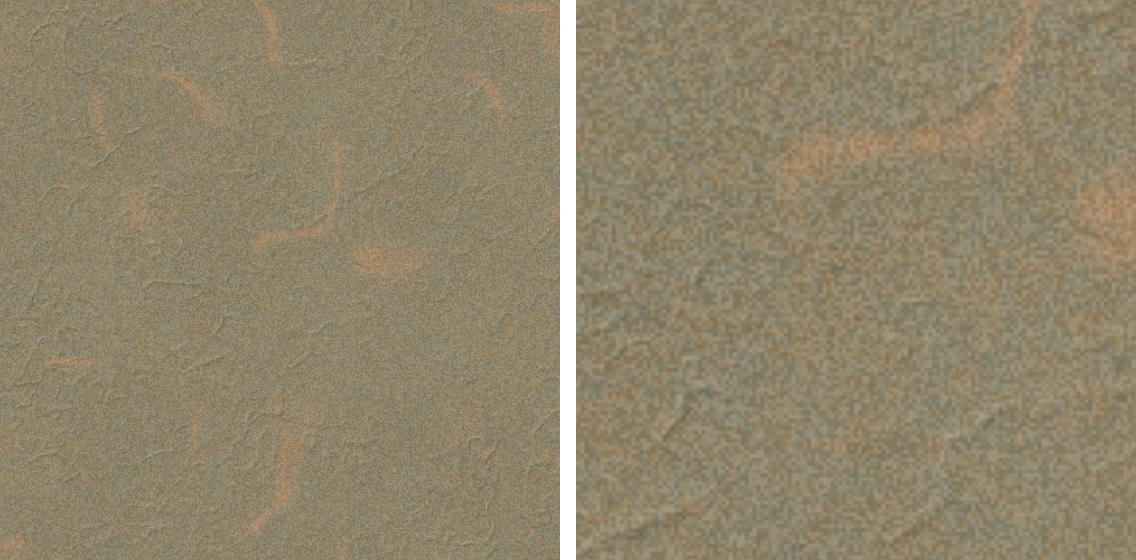
Left, the full canvas; right, a detail of the centre.
This texture is drawn by a WebGL 2 fragment shader. Its source:

```glsl
#version 300 es
precision highp float;
// Crinkled olive-tan hide or handmade paper with faint copper veins.
// Warped noise contours form a creased height field lit from the upper left;
// wider broken contours tint the veins, and fine noise adds the grain.

uniform vec2 u_resolution;
out vec4 fragColor;

const vec3 BASE_COLOR = vec3(0.555, 0.513, 0.414);
const vec3 VEIN_COLOR = vec3(0.675, 0.548, 0.415);
const vec3 WARM_SHIFT = vec3(0.035, -0.006, -0.038);
const vec2 LIGHT_DIR = vec2(-0.55, 0.835);

float hash(vec2 p) {
    vec3 q = fract(p.xyx * 0.1031);
    q += dot(q, q.yzx + 33.33);
    return fract((q.x + q.y) * q.z);
}

// Smooth value noise from -1 to 1
float noise(vec2 p) {
    vec2 cell = floor(p);
    vec2 f = fract(p);
    f = f * f * (3.0 - 2.0 * f);
    float low = mix(hash(cell), hash(cell + vec2(1.0, 0.0)), f.x);
    float high = mix(hash(cell + vec2(0.0, 1.0)), hash(cell + vec2(1.0)), f.x);
    return 2.0 * mix(low, high, f.y) - 1.0;
}

// Octaves are turned against each other to hide the lattice
float fbm(vec2 p, int octaves) {
    const mat2 turn = mat2(0.8, 0.6, -0.6, 0.8);
    float sum = 0.0;
    float amplitude = 0.6;
    for (int i = 0; i < octaves; i++) {
        sum += amplitude * noise(p);
        p = turn * p * 2.03 + 17.3;
        amplitude *= 0.5;
    }
    return sum;
}

vec2 warp(vec2 p, float frequency, float amount) {
    vec2 q = p * frequency;
    return p + amount * vec2(fbm(q + 5.2, 2), fbm(q + 41.7, 2));
}

// Narrow ridge along the zero contour of a noise field
float contour(float value, float width) {
    float d = value / width;
    return exp(-d * d);
}

// Two sizes of broken creases over a fine rough surface
float height(vec2 p) {
    vec2 q = warp(p, 22.0, 0.016);
    float largeMask = smoothstep(-0.35, 0.35, noise(p * 11.0 + 63.0));
    float smallMask = smoothstep(-0.3, 0.4, noise(p * 17.0 + 28.0));
    float large = contour(fbm(q * 13.0 + 9.0, 3), 0.075) * largeMask;
    float small = contour(fbm(q * 27.0 + 75.0, 3), 0.11) * smallMask;
    return large + 0.65 * small + 0.3 * fbm(p * 75.0 + 12.0, 2);
}

// Brightness of the slope facing the light
float relief(vec2 p, float reach) {
    vec2 offset = LIGHT_DIR * reach;
    return height(p - offset) - height(p + offset);
}

// Soft copper streaks, broken into short lengths
float veins(vec2 p) {
    vec2 q = warp(p, 16.0, 0.012);
    float streak = contour(noise(q * 7.5 + 3.0), 0.105);
    float breaks = smoothstep(-0.1, 0.5, noise(q * 8.5 + 51.0));
    float fray = 0.8 + 0.35 * noise(p * 70.0 + 8.0);
    return clamp(streak * breaks * fray, 0.0, 1.0);
}

void main() {
    vec2 p = gl_FragCoord.xy / min(u_resolution.x, u_resolution.y);

    // Pigment: broad mottling, veins, then warm and cool specks
    vec3 color = BASE_COLOR * (1.0 + 0.025 * fbm(p * 5.0 + 90.0, 3));
    color = mix(color, VEIN_COLOR, 0.85 * veins(p));
    float tint = noise(p * 260.0 + 31.0) + 0.5 * noise(p * 55.0 + 14.0);
    color += WARM_SHIFT * 0.65 * tint;

    // Surface: lit creases and fine grain
    color += 0.07 * clamp(relief(p, 0.0016), -1.2, 1.2);
    color += 0.062 * noise(p * 430.0 + 19.0);

    fragColor = vec4(clamp(color, 0.0, 1.0), 1.0);
}
```
